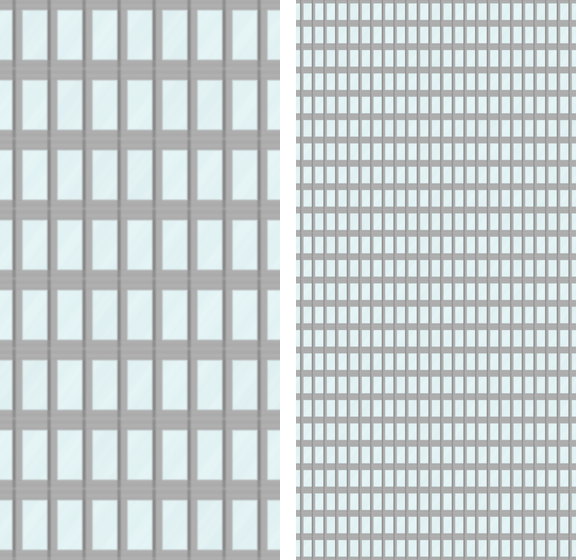
Left, the tile; right, the same tile 3 across and 3 down.
A Shadertoy shader for this pattern:

```glsl
// Glazed facade: an 8 by 8 grid of pale panes between shaded grey mullions and beams.

const vec2  REPEATS      = vec2(8.0, 8.0);
const vec2  CELL_SIZE    = vec2(1.0, 2.0);      // lengths below are in cell widths
const vec2  PANE_CENTER  = vec2(-0.005, 0.0);   // offset from the cell centre
const vec2  PANE_HALF    = vec2(0.352, 0.708);
const float PANE_ROUND   = 0.02;
const float EDGE_SOFT    = 0.045;
const float GROOVE_X     = 0.402;               // shaded side of each mullion
const float GROOVE_HALF  = 0.047;
const float JOINT_Y      = -0.96;               // small gap in the groove
const float JOINT_HALF   = 0.035;
const float STREAK_GAIN  = 0.010;
const float PANE_VARY    = 0.012;
const vec3  GLASS_COLOR  = vec3(0.888, 0.950, 0.956);
const vec3  FRAME_COLOR  = vec3(0.685);
const vec3  BEAM_COLOR   = vec3(0.680);
const vec3  GROOVE_COLOR = vec3(0.525);

float hash(vec2 p) {
    vec3 q = fract(vec3(p.xyx) * 0.1031);
    q += dot(q, q.yzx + 33.33);
    return fract((q.x + q.y) * q.z);
}

float boxDistance(vec2 p, vec2 halfSize, float radius) {
    vec2 d = abs(p) - halfSize + radius;
    return length(max(d, 0.0)) + min(max(d.x, d.y), 0.0) - radius;
}

// Soft coverage of a shape, one inside and zero outside
float coverage(float dist, float soft) {
    return 1.0 - smoothstep(-soft, soft, dist);
}

// Faint diagonal reflections, shifted for every pane
float reflections(vec2 p, float seed) {
    float t = p.x - 0.75 * p.y + 6.2832 * seed;
    return 0.5 * sin(5.0 * t) + 0.3 * sin(11.0 * t + 1.7) + 0.2 * sin(23.0 * t);
}

void mainImage(out vec4 fragColor, in vec2 fragCoord) {
    // Panes straddle the side edges, so cells are shifted by half a width
    vec2 grid = fragCoord / iResolution.xy * REPEATS + vec2(0.5, 0.0);
    vec2 cell = mod(floor(grid), REPEATS);
    vec2 p = (fract(grid) - 0.5) * CELL_SIZE;
    float pixel = REPEATS.x / iResolution.x;
    float soft = max(EDGE_SOFT, 0.75 * pixel);
    float seed = hash(cell + 3.0);

    // Mullions and slightly ribbed beams
    float beam = smoothstep(PANE_HALF.y - soft, PANE_HALF.y + soft, abs(p.y));
    float fromJoint = mod(p.y - JOINT_Y + 1.0, CELL_SIZE.y) - 1.0;
    float ribs = 0.010 * cos(fromJoint * 31.0) - 0.012 * smoothstep(0.12, 0.24, fromJoint);
    vec3 color = mix(FRAME_COLOR, BEAM_COLOR + ribs, beam);

    // Dark groove, weaker across the beam and broken at the joint
    float groove = coverage(abs(p.x - GROOVE_X) - GROOVE_HALF, soft);
    float joint = coverage(abs(fromJoint) - JOINT_HALF, soft);
    float depth = (1.0 - 0.22 * beam) * (1.0 - 0.45 * joint);
    color = mix(color, GROOVE_COLOR, groove * depth);

    // Glass
    vec2 local = p - PANE_CENTER;
    float pane = coverage(boxDistance(local, PANE_HALF, PANE_ROUND), soft);
    vec3 glass = GLASS_COLOR + PANE_VARY * (seed - 0.5);
    glass += STREAK_GAIN * reflections(local, seed) * vec3(1.2, 0.7, 0.6);
    color = mix(color, glass, pane);

    fragColor = vec4(clamp(color, 0.0, 1.0), 1.0);
}
```
